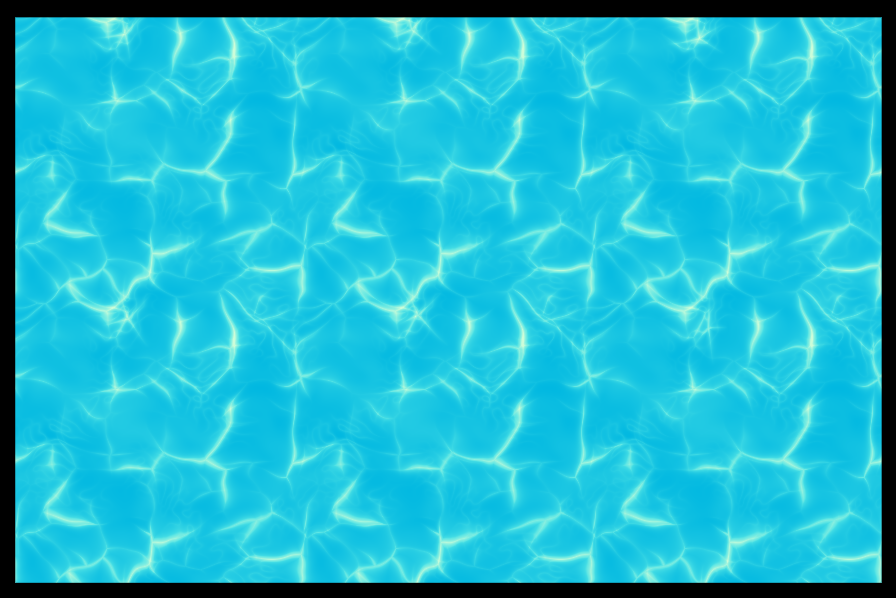
A Shadertoy shader for this texture:

```glsl
// Sunlit pool water: a square tile of caustic light, three across and about two down,
// framed in black. Wrapping Voronoi edges, bent and faded by wrapping gradient noise,
// form the light web; each tile also gets its own small star of crossing rays.

const vec3 DEEP  = vec3(0.025, 0.733, 0.882);
const vec3 GLOW  = vec3(0.31, 0.89, 0.90);
const vec3 CREST = vec3(0.80, 0.99, 0.85);
const vec2 FRAME_LOW  = vec2(0.017, 0.0254);
const vec2 FRAME_HIGH = vec2(0.984, 0.971);
const float TILES_ACROSS = 3.0;
const float TAU = 6.28318;

vec2 hash2(vec2 p) {
    p = vec2(dot(p, vec2(127.1, 311.7)), dot(p, vec2(269.5, 183.3)));
    return fract(sin(p + 1.7) * 43758.5);
}

// Gradient direction of a lattice corner, wrapped to the period
vec2 gradient(vec2 corner, vec2 period, float seed) {
    float angle = TAU * hash2(mod(corner, period) + seed).x;
    return vec2(cos(angle), sin(angle));
}

// Gradient noise over the unit tile, roughly -0.7 to 0.7
float noise(vec2 tilePos, vec2 period, float seed) {
    vec2 p = tilePos * period;
    vec2 i = floor(p), f = p - i;
    vec2 u = f * f * f * (f * (f * 6.0 - 15.0) + 10.0);
    vec2 e = vec2(1.0, 0.0);
    float a = dot(gradient(i, period, seed), f);
    float b = dot(gradient(i + e.xy, period, seed), f - e.xy);
    float c = dot(gradient(i + e.yx, period, seed), f - e.yx);
    float d = dot(gradient(i + e.xx, period, seed), f - e.xx);
    return mix(mix(a, b, u.x), mix(c, d, u.x), u.y);
}

vec2 warp(vec2 p, float period, float amount, float seed) {
    return p + amount * vec2(noise(p, vec2(period), seed),
                             noise(p, vec2(period), seed + 7.0));
}

vec2 cellPoint(vec2 cell, vec2 grid, float seed) {
    return cell + 0.08 + 0.84 * hash2(mod(cell, grid) + seed);
}

// Distance to the nearest Voronoi border, in cell units
float cellEdge(vec2 tilePos, vec2 grid, float seed) {
    vec2 p = tilePos * grid;
    vec2 home = floor(p), nearCell = home, nearest = vec2(8.0);
    for (int y = -1; y <= 1; y++)
    for (int x = -1; x <= 1; x++) {
        vec2 cell = home + vec2(x, y);
        vec2 r = cellPoint(cell, grid, seed) - p;
        if (dot(r, r) < dot(nearest, nearest)) { nearest = r; nearCell = cell; }
    }
    float edge = 8.0;
    for (int y = -2; y <= 2; y++)
    for (int x = -2; x <= 2; x++) {
        vec2 r = cellPoint(nearCell + vec2(x, y), grid, seed) - p;
        vec2 gap = r - nearest;
        if (dot(gap, gap) > 0.0001)
            edge = min(edge, dot(0.5 * (r + nearest), normalize(gap)));
    }
    return edge;
}

// Bright thread with a soft halo; strength also widens the thread
float thread(float edge, float width, float strength) {
    float core = exp(-edge / (width * (0.5 + strength)));
    float halo = exp(-edge / (width * 4.0));
    return strength * (1.25 * core + 0.4 * halo);
}

// Tapered rays leaving a point in uneven directions
float star(vec2 p, vec2 id) {
    float light = 0.0;
    for (float i = 0.0; i < 4.0; i++) {
        vec2 random = hash2(id + i * 3.1);
        float angle = TAU * (i + 0.7 * random.x) / 4.0;
        vec2 ray = mix(0.06, 0.15, random.y) * vec2(cos(angle), sin(angle));
        float along = clamp(dot(p, ray) / dot(ray, ray), 0.0, 1.0);
        light = max(light, (1.0 - along) * exp(-length(p - ray * along) / 0.009));
    }
    return light;
}

float waterLight(vec2 p) {
    vec2 q = warp(warp(p, 4.0, 0.09, 3.0), 11.0, 0.025, 21.0);

    // Broad swells and faint fibres
    float light = 0.10 + 0.30 * noise(p, vec2(3.0, 4.0), 5.0)
                       + 0.22 * noise(q, vec2(9.0, 11.0), 13.0);
    float fibre = 1.0 - abs(noise(q, vec2(19.0, 24.0), 31.0)) * 2.0;
    float patches = smoothstep(-0.1, 0.45, noise(p, vec2(4.0), 43.0));
    light += 0.30 * patches * fibre * fibre * fibre;

    // Large web, then a finer and flatter one, each fading in places
    float bold = smoothstep(-0.35, 0.45, noise(p, vec2(5.0), 17.0));
    float fine = smoothstep(-0.20, 0.50, noise(p, vec2(5.0, 6.0), 29.0));
    light += thread(cellEdge(q, vec2(4.0), 11.0), 0.038, bold);
    light += 0.7 * thread(cellEdge(q, vec2(6.0, 8.0), 37.0), 0.055, fine);

    // One star for each tile, moved and turned
    vec2 id = floor(p + vec2(0.0, 0.5));
    vec2 centre = id + vec2(0.38, -0.05) + 0.06 * (hash2(id + 53.0) - 0.5);
    return light + 1.1 * star(warp(p, 6.0, 0.03, 61.0) - centre, id);
}

void mainImage(out vec4 fragColor, in vec2 fragCoord) {
    vec2 uv = fragCoord / iResolution.xy;
    float tileWidth = (FRAME_HIGH.x - FRAME_LOW.x) / TILES_ACROSS;
    vec2 fromTopLeft = uv - vec2(FRAME_LOW.x, FRAME_HIGH.y);
    vec2 p = fromTopLeft * vec2(1.0, iResolution.y / iResolution.x) / tileWidth;

    float light = waterLight(p);
    vec3 water = mix(DEEP, GLOW, clamp(light, -0.08, 1.0));
    water = mix(water, CREST, clamp((light - 0.8) * 0.8, 0.0, 1.0));

    // Black frame with a smooth edge
    vec2 inset = min(uv - FRAME_LOW, FRAME_HIGH - uv) * iResolution.xy;
    float inside = clamp(min(inset.x, inset.y) + 0.5, 0.0, 1.0);
    fragColor = vec4(water * inside, 1.0);
}
```
